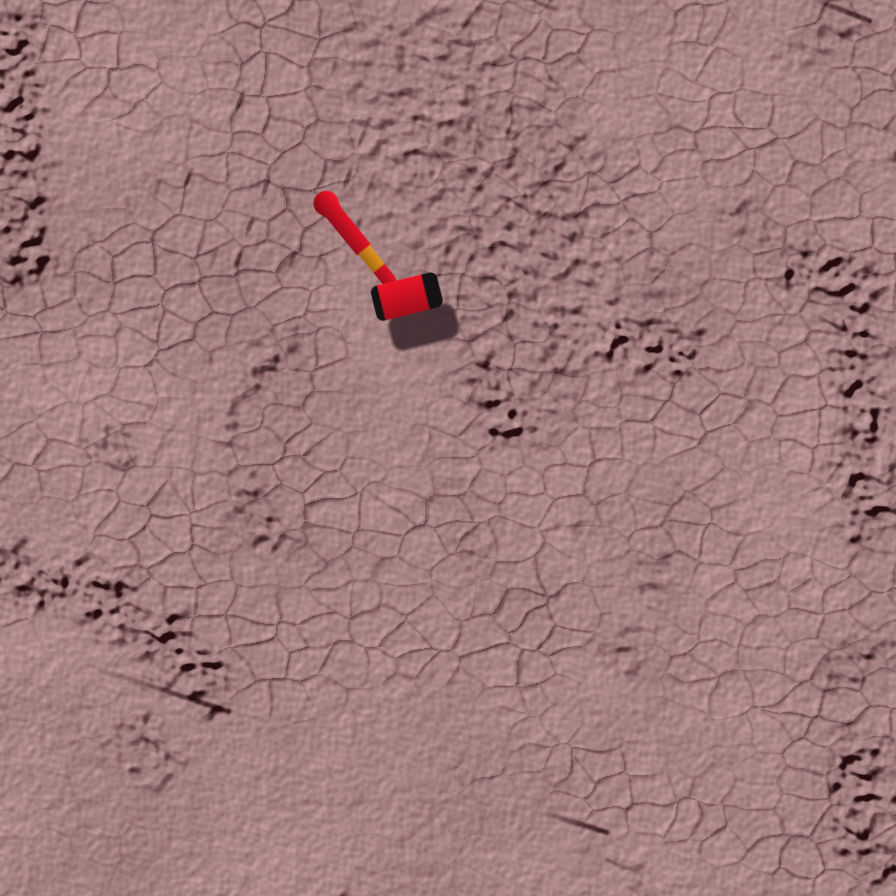
This texture is drawn by a Shadertoy shader. Its source:

```glsl
// Dried, cracked red mud with crumbled ruts and a toy hammer lying on it.
#define MUD_LIGHT vec3(0.70, 0.55, 0.55)
#define MUD_DARK vec3(0.22, 0.11, 0.12)
#define BASE_TONE 0.92
#define PLATE_COUNT vec2(23.0, 29.0)
#define CRACK_DEPTH 0.42
#define GRAIN_CONTRAST 0.42
#define CLOD_CONTRAST 1.5
#define SUN normalize(vec2(-0.6, 0.8))
#define HAMMER_RED vec3(0.82, 0.07, 0.14)
#define HAMMER_YELLOW vec3(0.84, 0.54, 0.10)
#define HAMMER_BLACK vec3(0.08, 0.07, 0.08)

vec2 hash2(vec2 cell) {
    uvec2 v = uvec2(ivec2(cell)) * 1664525u + 1013904223u;
    v.x += v.y * 1664525u;
    v.y += v.x * 1664525u;
    v ^= v >> 16u;
    v.x += v.y * 1664525u;
    v.y += v.x * 1664525u;
    v ^= v >> 16u;
    return vec2(v & 65535u) / 65535.0;
}

float corner(vec2 cell, vec2 offset) {
    return dot(hash2(cell) * 2.0 - 1.0, offset);
}

float gradientNoise(vec2 p) {
    vec2 i = floor(p), f = p - i, e = vec2(1, 0);
    vec2 u = f * f * f * (f * (f * 6.0 - 15.0) + 10.0);
    return mix(mix(corner(i, f), corner(i + e, f - e), u.x),
               mix(corner(i + e.yx, f - e.yx), corner(i + 1.0, f - 1.0), u.x), u.y);
}

float segment(vec2 p, vec2 a, vec2 b) {
    vec2 ab = b - a;
    return length(p - a - ab * clamp(dot(p - a, ab) / dot(ab, ab), 0.0, 1.0));
}

float roundBox(vec2 p, vec2 halfSize, float radius) {
    vec2 q = abs(p) - halfSize + radius;
    return length(max(q, 0.0)) + min(max(q.x, q.y), 0.0) - radius;
}

// Distance to the nearest plate edge (x) and how far that edge faces the sun (y)
vec2 plates(vec2 p) {
    vec2 cell = floor(p), nearest = vec2(9.0);
    for (int k = 0; k < 9; k++) {
        vec2 g = cell + vec2(k % 3 - 1, k / 3 - 1);
        vec2 r = g + 0.1 + 0.8 * hash2(g) - p;
        if (dot(r, r) < dot(nearest, nearest)) nearest = r;
    }
    vec2 edge = vec2(9.0, 0.0);
    for (int k = 0; k < 25; k++) {
        vec2 g = cell + vec2(k % 5 - 2, k / 5 - 2);
        vec2 r = g + 0.1 + 0.8 * hash2(g) - p, side = r - nearest;
        if (dot(side, side) > 0.0001) {
            vec2 normal = normalize(side);
            float d = dot(0.5 * (r + nearest), normal);
            if (d < edge.x) edge = vec2(d, dot(normal, SUN));
        }
    }
    return edge;
}

// Crumbled zones, as segments from xy to zw
float crumbling(vec2 p) {
    const vec4 RUTS[8] = vec4[8](
        vec4(0.02, 0.95, 0.03, 0.71), vec4(0.955, 0.63, 0.967, 0.42),
        vec4(0.90, 0.70, 0.95, 0.68), vec4(0.96, 0.16, 0.97, 0.05),
        vec4(0.01, 0.36, 0.13, 0.33), vec4(0.13, 0.32, 0.24, 0.24),
        vec4(0.69, 0.62, 0.75, 0.61), vec4(0.54, 0.57, 0.57, 0.53));
    float d = 1.0;
    for (int i = 0; i < 8; i++) d = min(d, segment(p, RUTS[i].xy, RUTS[i].zw));
    float ragged = gradientNoise(p * 22.0) * 0.035;
    float rough = 1.0 - smoothstep(0.004, 0.048, d + ragged);
    float scuffed = 1.0 - smoothstep(0.02, 0.19, segment(p, vec2(0.48, 0.89), vec2(0.63, 0.66)) + ragged);
    float stray = smoothstep(0.18, 0.5, gradientNoise(p * 9.0 + 31.0));
    return max(rough, max(0.42 * scuffed, 0.5 * stray));
}

float grain(vec2 p) {
    return 0.55 * gradientNoise(p * 65.0) + 0.45 * gradientNoise(p * 150.0 + 7.0);
}

float clods(vec2 p) {
    return smoothstep(-0.05, 0.3, gradientNoise(p * vec2(42, 58))) + 0.7 * gradientNoise(p * 115.0);
}

// Sparse slanted nicks in the upper left
float nicks(vec2 p) {
    vec2 q = vec2(p.x - 0.35 * p.y, p.y) * vec2(34, 22), cell = floor(q), r = hash2(cell + 90.0);
    float d = length((q - cell - 0.3 - 0.4 * r) * vec2(1.0, 0.42));
    float zone = 1.0 - smoothstep(0.08, 0.17, length(p - vec2(0.3, 0.82)));
    return (1.0 - smoothstep(0.04, 0.15, d)) * step(0.6, r.x) * zone;
}

float seam(vec2 p, vec2 a, vec2 b) {
    return (1.0 - smoothstep(0.0005, 0.005, segment(p, a, b))) * smoothstep(a.x - 0.03, b.x, p.x);
}

vec3 addHammer(vec3 color, vec2 p, float aa) {
    mat2 tilt = mat2(0.97, -0.24, 0.24, 0.97);
    float shadow = roundBox(tilt * (p - vec2(0.473, 0.635)), vec2(0.038, 0.020), 0.012);
    color = mix(color, vec3(0.25, 0.17, 0.19), 0.92 * (1.0 - smoothstep(-0.003, 0.003, shadow)));
    vec2 top = vec2(0.364, 0.773), neck = vec2(0.434, 0.687), axis = normalize(neck - top);
    float along = dot(p - top, axis), across = dot(p - top, vec2(-axis.y, axis.x));
    float radius = mix(0.014, 0.010, smoothstep(0.0, 0.015, along)) - 0.002 * smoothstep(0.066, 0.069, along);
    vec3 paint = mix(HAMMER_RED, HAMMER_YELLOW, smoothstep(0.065, 0.068, along) - smoothstep(0.092, 0.095, along));
    paint *= 0.9 + 20.0 * across;
    color = mix(color, paint, 1.0 - smoothstep(-aa, aa, segment(p, top, neck) - radius));
    vec2 h = tilt * (p - vec2(0.454, 0.669));
    paint = mix(HAMMER_RED * (0.95 + 9.0 * h.y), HAMMER_BLACK, smoothstep(0.024, 0.027, abs(h.x + 0.004)));
    return mix(color, paint, 1.0 - smoothstep(-aa, aa, roundBox(h, vec2(0.038, 0.020), 0.008)));
}

void mainImage(out vec4 fragColor, in vec2 fragCoord) {
    vec2 p = fragCoord / iResolution.xy;
    float aa = 1.0 / iResolution.y, rough = crumbling(p);

    // Sunlit grain and broad stains
    float tone = BASE_TONE + 0.12 * gradientNoise(p * 5.0) + 0.10 * gradientNoise(p * 17.0);
    tone += GRAIN_CONTRAST * (grain(p) - grain(p + SUN * 0.005));

    // Curled plates: shadow below each edge, pale rim above it
    vec2 warp = vec2(gradientNoise(p * 28.0), gradientNoise(p * 28.0 + 50.0));
    vec2 edge = plates((p + 0.014 * warp) * PLATE_COUNT);
    float cracked = smoothstep(-0.35, 0.25, gradientNoise(p * 8.0 + 12.0)) * (1.0 - 0.8 * rough);
    cracked *= mix(0.25, 1.0, smoothstep(-0.01, 0.02, p.y + 0.32 * p.x - 0.289));
    float facing = max(edge.y, 0.0);
    tone -= CRACK_DEPTH * cracked * (0.45 + 0.75 * facing) * (1.0 - smoothstep(0.01, 0.08 + 0.08 * facing, edge.x));
    tone += 0.10 * cracked * max(-edge.y, 0.0) * (1.0 - smoothstep(0.05, 0.22, edge.x));

    // Loose clods, nicks and step seams
    float relief = clods(p) - clods(p + SUN * 0.008);
    tone += rough * (CLOD_CONTRAST * min(relief, 0.0) + 0.2 * max(relief, 0.0) - 0.08);
    tone -= 0.5 * nicks(p);
    tone -= 0.8 * seam(p, vec2(0.10, 0.257), vec2(0.255, 0.206));
    tone -= 0.8 * seam(p, vec2(0.61, 0.092), vec2(0.677, 0.071));
    tone -= 0.8 * seam(p, vec2(0.91, 1.0), vec2(0.97, 0.977));

    vec3 color = mix(MUD_DARK, MUD_LIGHT, clamp(tone, -0.15, 1.15));
    fragColor = vec4(addHammer(color, p, aa), 1.0);
}
```
